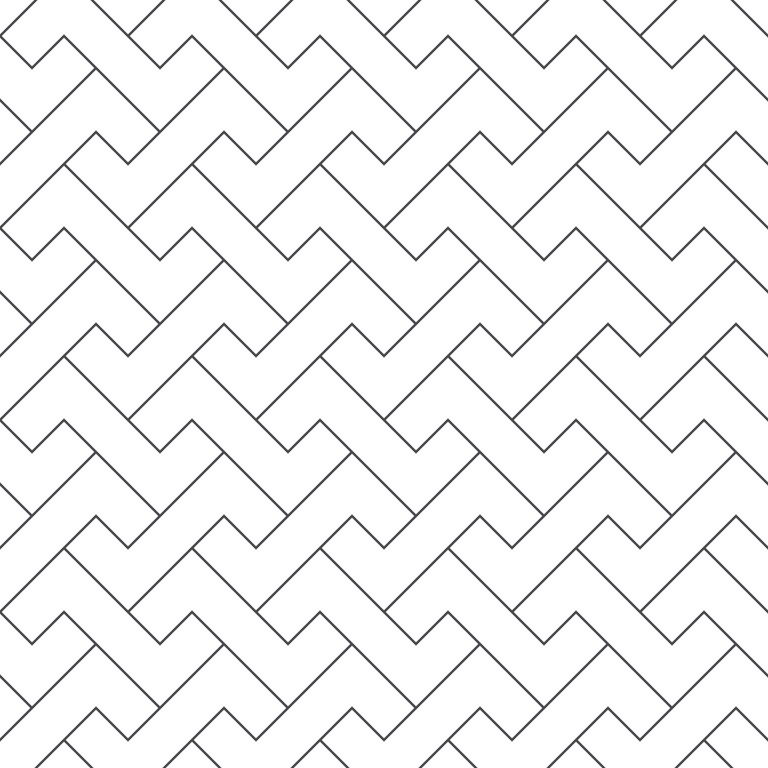
Write a Shadertoy shader that draws this pattern.

```glsl
// Interlocking diagonal chevron bricks drawn as thin dark outlines on white.

const vec2  REPEATS    = vec2(6.0, 4.0);      // whole cells across and down
const vec2  CELL       = vec2(4.0, 6.0);      // cell size in grid units
const vec2  SHIFT      = vec2(0.0, 0.125);    // pattern offset in grid units
const float LINE_WIDTH = 0.072;               // in grid units
const vec3  PAPER      = vec3(1.0);
const vec3  INK        = vec3(0.27, 0.265, 0.285);

// Distance to a 45 degree bar with square ends, repeated once per cell.
// span is its horizontal extent; slope is +1 (rising) or -1 (falling).
float diagonalBar(vec2 p, vec2 center, float span, float slope) {
    vec2 d = p - center;
    d -= CELL * round(d / CELL);
    vec2 along = vec2(1.0, slope) * inversesqrt(2.0);
    vec2 across = vec2(-along.y, along.x);
    float halfLength = 0.5 * span * sqrt(2.0);
    return max(abs(dot(d, along)) - halfLength, abs(dot(d, across))) - 0.5 * LINE_WIDTH;
}

// One short step and two long edges, then their mirrored glide copy.
float brickOutline(vec2 p) {
    float dist = 1e3;
    for (int i = 0; i < 2; i++) {
        dist = min(dist, diagonalBar(p, vec2(1.5, -1.5), 1.0,  1.0));
        dist = min(dist, diagonalBar(p, vec2(3.5, -2.5), 3.0, -1.0));
        dist = min(dist, diagonalBar(p, vec2(1.5, -3.5), 3.0,  1.0));
        p = vec2(5.0 - p.x, p.y + 3.0);
    }
    return dist;
}

void mainImage(out vec4 fragColor, in vec2 fragCoord) {
    vec2 gridSize = REPEATS * CELL;
    vec2 p = fragCoord / iResolution.xy * gridSize + SHIFT;
    float pixel = gridSize.y / iResolution.y;

    // Edge coverage over one pixel
    float ink = clamp(0.5 - brickOutline(p) / pixel, 0.0, 1.0);
    fragColor = vec4(mix(PAPER, INK, ink), 1.0);
}
```
